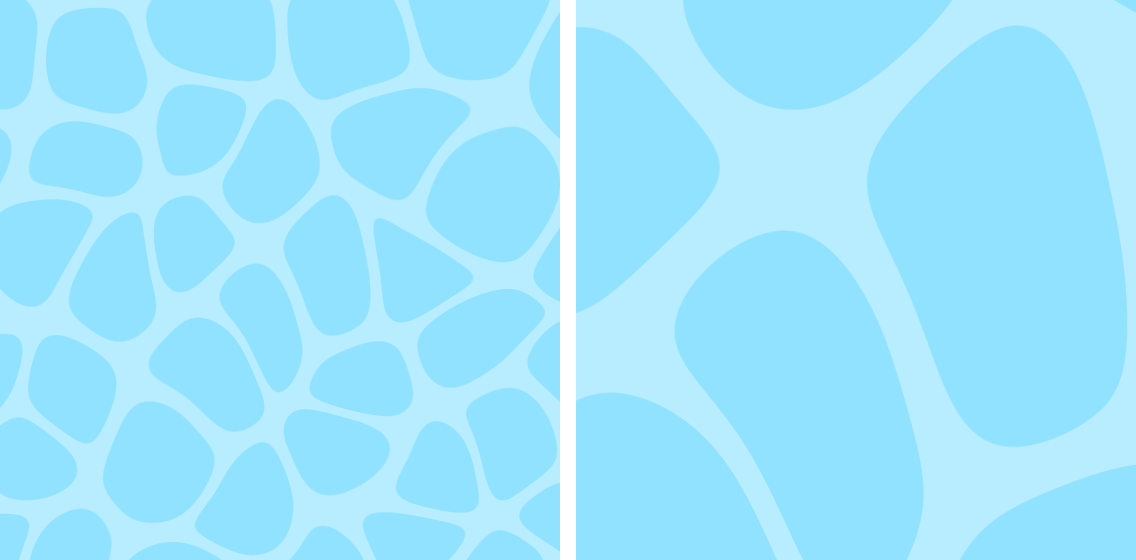
Left: the whole. Right: its middle third, enlarged.
Give the GLSL for this pattern, as a WebGL 1 fragment shader.

```glsl
precision highp float;
// Rounded pale-blue water cells separated by a lighter, branching caustic net.

uniform vec2 u_resolution;

const vec3 WATER_COLOR = vec3(0.57, 0.885, 1.0);
const vec3 NET_COLOR = vec3(0.72, 0.93, 1.0);
const float CELLS_ACROSS = 5.3;     // cells along the canvas height
const float SEED_JITTER = 0.72;     // irregularity of cell placement
const float HALF_GAP = 0.05;        // half the net width, in cells
const float CORNER_SHARPNESS = 11.0; // lower values round the cells more
const float WARP_SIZE = 0.46;       // bending of the outlines, in cells
const float WARP_FREQUENCY = 0.95;
const vec2 PATTERN_OFFSET = vec2(17.3, 41.6);

vec2 hash2(vec2 p) {
  vec3 q = fract(p.xyx * vec3(0.1031, 0.1030, 0.0973));
  q += dot(q, q.yzx + 33.33);
  return fract((q.xx + q.yz) * q.zy);
}

// Two independent channels of smooth value noise.
vec2 noise2(vec2 p) {
  vec2 cell = floor(p);
  vec2 f = fract(p);
  vec2 s = f * f * f * (f * (f * 6.0 - 15.0) + 10.0);
  vec2 low = mix(hash2(cell), hash2(cell + vec2(1.0, 0.0)), s.x);
  vec2 high = mix(hash2(cell + vec2(0.0, 1.0)), hash2(cell + 1.0), s.x);
  return mix(low, high, s.y);
}

// Jittered seed; odd rows are staggered to hide the grid.
vec2 seedPoint(vec2 cell) {
  vec2 stagger = vec2(0.5 * mod(cell.y, 2.0), 0.0);
  return cell + 0.5 + stagger + SEED_JITTER * (hash2(cell) - 0.5);
}

// Smoothly blended distance to the borders of the enclosing Voronoi cell.
float borderDistance(vec2 p) {
  vec2 base = floor(p);
  vec2 nearestCell = base;
  vec2 nearest = vec2(0.0);
  float best = 100.0;
  for (int y = -2; y <= 2; y++) {
    for (int x = -2; x <= 2; x++) {
      vec2 cell = base + vec2(float(x), float(y));
      vec2 toSeed = seedPoint(cell) - p;
      float d = dot(toSeed, toSeed);
      if (d < best) {
        best = d;
        nearest = toSeed;
        nearestCell = cell;
      }
    }
  }

  // An exponential soft minimum rounds the corners between bisectors.
  float sum = 0.0;
  for (int y = -2; y <= 2; y++) {
    for (int x = -2; x <= 2; x++) {
      if (x != 0 || y != 0) {
        vec2 other = seedPoint(nearestCell + vec2(float(x), float(y))) - p;
        float d = dot(0.5 * (nearest + other), normalize(other - nearest));
        sum += exp(-CORNER_SHARPNESS * d);
      }
    }
  }
  return -log(sum) / CORNER_SHARPNESS;
}

void main() {
  vec2 p = gl_FragCoord.xy / u_resolution.y * CELLS_ACROSS + PATTERN_OFFSET;

  // Bend the plane so that outlines swell and pinch.
  p += WARP_SIZE * (noise2(p * WARP_FREQUENCY + 7.7) - 0.5);

  float pixel = CELLS_ACROSS / u_resolution.y;
  float water = smoothstep(-0.75 * pixel, 0.75 * pixel, borderDistance(p) - HALF_GAP);
  gl_FragColor = vec4(mix(NET_COLOR, WATER_COLOR, water), 1.0);
}
```
